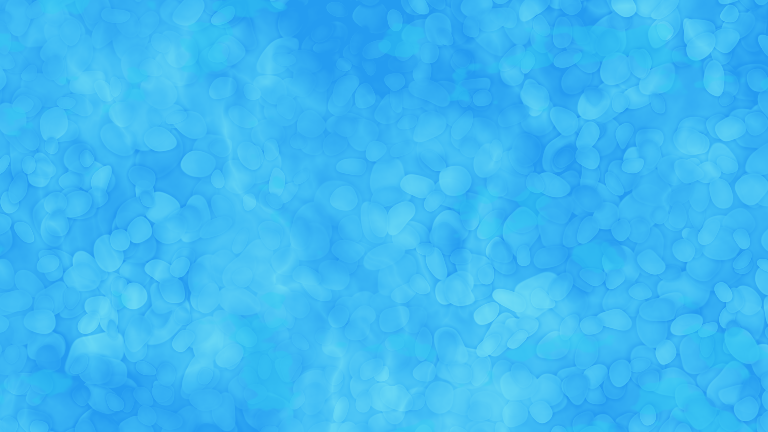
This texture is drawn by a WebGL 1 fragment shader. Its source:

```glsl
precision highp float;

uniform vec2 u_resolution;

// Water colours, from shade to glint
const vec3 DEEP = vec3(0.14, 0.61, 0.94);
const vec3 BODY = vec3(0.25, 0.74, 0.96);
const vec3 PALE = vec3(0.40, 0.84, 0.96);
const vec3 GLINT = vec3(0.55, 0.91, 0.97);
const vec3 CYAN = vec3(0.18, 0.80, 0.94);

// Pebbles: density is in cells per canvas height
const int LAYERS = 4;
const float FIRST_DENSITY = 8.0;
const float DENSITY_STEP = 1.9;
const float PEBBLE_SHARE = 0.72;
const float PEBBLE_OPACITY = 0.88;
const float PEBBLE_VARIETY = 0.36;
const float EDGE_SOFTNESS = 0.045;
const float SHADOW = 0.15;
const float GAP_TONE = -0.16;

// Light and water
const float BASE_TONE = 0.28;
const float CLOUD_SCALE = 3.4;
const float CLOUD_STRENGTH = 0.72;
const float CAUSTIC_SCALE = 2.9;
const float CAUSTIC_STRENGTH = 0.50;
const float MOTTLE_SCALE = 32.0;
const float MOTTLE_STRENGTH = 0.16;

float hash(vec2 p) {
  return fract(sin(dot(p, vec2(127.1, 311.7))) * 43758.5453);
}

vec2 hash2(vec2 p) {
  return vec2(hash(p), hash(p + 37.3));
}

mat2 rotation(float angle) {
  float c = cos(angle), s = sin(angle);
  return mat2(c, -s, s, c);
}

float noise(vec2 p) {
  vec2 cell = floor(p), f = fract(p);
  f = f * f * f * (f * (f * 6.0 - 15.0) + 10.0);
  vec2 e = vec2(1.0, 0.0);
  return mix(mix(hash(cell), hash(cell + e), f.x),
             mix(hash(cell + e.yx), hash(cell + e.xx), f.x), f.y);
}

float fbm(vec2 p) {
  float sum = 0.0, weight = 0.533;
  mat2 turn = rotation(0.65);
  for (int i = 0; i < 4; i++) {
    sum += weight * noise(p);
    p = turn * p * 2.03 + 17.7;
    weight *= 0.5;
  }
  return sum;
}

// Lays one grid of overlapping rounded stones over the tone below
float pebbleLayer(vec2 p, float seed, float tone) {
  vec2 home = floor(p);
  for (int j = -1; j <= 1; j++) {
    for (int i = -1; i <= 1; i++) {
      vec2 cell = home + vec2(float(i), float(j));
      vec2 id = cell + seed * 19.19;
      vec2 look = hash2(id + 5.1);
      vec2 offset = p - cell - mix(vec2(0.15), vec2(0.85), hash2(id));
      vec2 q = rotation(6.2832 * look.x) * offset;
      float radius = mix(0.24, 0.48, hash(id + 11.7));
      q *= vec2(mix(0.74, 1.0, look.y), mix(1.35, 1.0, look.y)) / radius;
      float bend = 0.16 * sin(2.0 * q.x + 6.0 * look.y) * q.y;
      float d = length(q + vec2(bend, 0.0));
      float present = step(hash(id + 23.9), PEBBLE_SHARE);
      float cover = 1.0 - smoothstep(1.0 - EDGE_SOFTNESS, 1.0 + EDGE_SOFTNESS, d);
      float shadow = 1.0 - smoothstep(0.95, 1.35, d);
      float own = (hash(id + 31.3) - 0.45) * PEBBLE_VARIETY;
      own += 0.10 * offset.y / radius - 0.09 * smoothstep(0.3, 1.0, d);
      own += 0.06 * smoothstep(0.84, 0.96, d);
      tone -= SHADOW * shadow * (1.0 - cover) * present;
      tone = mix(tone, own, cover * present * PEBBLE_OPACITY);
    }
  }
  return tone;
}

// Soft wavering streaks where a warped noise crosses its middle
float caustics(vec2 p) {
  vec2 warp = vec2(fbm(p * 1.2 + 3.7), fbm(p * 1.2 + 41.2)) - 0.5;
  vec2 q = rotation(0.3) * (p + 0.8 * warp) * vec2(1.25, 0.8);
  float broad = max(1.0 - 4.0 * abs(fbm(q) - 0.5), 0.0);
  float fine = max(1.0 - 5.0 * abs(fbm(q * 1.6 + 9.4) - 0.5), 0.0);
  float presence = smoothstep(0.25, 0.75, noise(p * 1.3 + 61.0));
  return (0.55 * broad * broad + 0.5 * fine * fine) * mix(0.25, 1.2, presence);
}

vec3 waterColour(float tone) {
  vec3 colour = mix(DEEP, BODY, clamp(tone * 2.0, 0.0, 1.0));
  colour = mix(colour, PALE, clamp(tone * 2.0 - 1.0, 0.0, 1.0));
  return mix(colour, GLINT, clamp(tone * 1.6 - 1.6, 0.0, 1.0));
}

void main() {
  vec2 p = gl_FragCoord.xy / u_resolution.y;

  // Stone bed, partly veiled by the water
  vec2 bent = p + 0.016 * (vec2(noise(p * 17.0), noise(p * 17.0 + 8.3)) - 0.5);
  float stones = GAP_TONE;
  for (int i = 0; i < LAYERS; i++) {
    float n = float(i);
    vec2 grid = rotation(0.4 + n * 0.9) * bent * (FIRST_DENSITY + DENSITY_STEP * n);
    stones = pebbleLayer(grid + n * 7.3, n + 1.0, stones);
  }
  float clarity = mix(0.5, 1.15, smoothstep(0.3, 0.6, fbm(p * 3.6 + 27.0)));

  // Broad light, streaks and fine grain
  float tone = BASE_TONE + stones * clarity;
  tone += CLOUD_STRENGTH * (fbm(p * CLOUD_SCALE + 5.0) - 0.5);
  tone += CAUSTIC_STRENGTH * caustics(p * CAUSTIC_SCALE);
  tone += MOTTLE_STRENGTH * (fbm(p * MOTTLE_SCALE) - 0.5);

  // Scattered cyan patches
  float patches = smoothstep(0.66, 0.71, fbm(p * vec2(6.5, 10.0) + 73.0));
  gl_FragColor = vec4(mix(waterColour(tone), CYAN, 0.4 * patches), 1.0);
}
```
